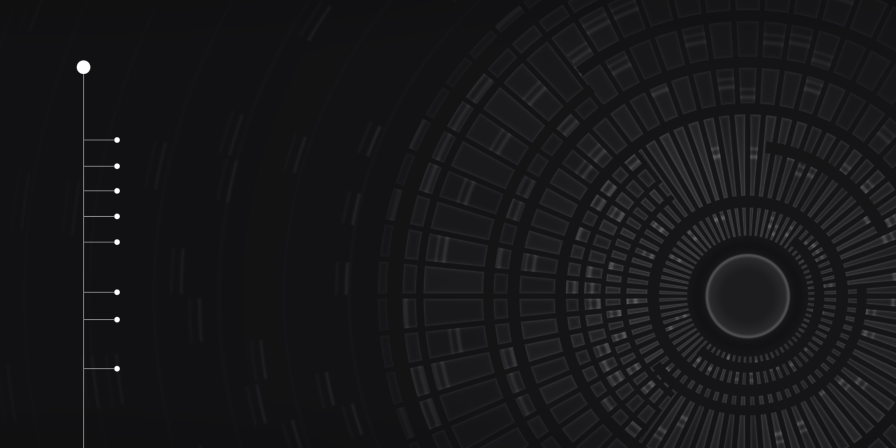
This background is drawn by a Shadertoy shader. Its source:

```glsl
// Dark radial machine of concentric segmented rings, with a white timeline at left.
const float TAU = 6.2831853;
const vec2 HUB = vec2(1.669, 0.339);
const vec3 NIGHT = vec3(0.066, 0.066, 0.073);
const vec3 STEEL = vec3(0.98, 0.98, 1.0);

float hash(vec2 p) {
    p = fract(p * vec2(0.1031, 0.1137));
    p += dot(p, p.yx + 33.33);
    return fract((p.x + p.y) * p.x * 91.7);
}

float noise(vec2 p) {
    vec2 i = floor(p), f = fract(p);
    f = f * f * (3.0 - 2.0 * f);
    return mix(mix(hash(i), hash(i + vec2(1, 0)), f.x),
               mix(hash(i + vec2(0, 1)), hash(i + vec2(1, 1)), f.x), f.y);
}

float boxDist(vec2 p, vec2 halfSize) {
    vec2 d = abs(p) - halfSize;
    return length(max(d, 0.0)) + min(max(d.x, d.y), 0.0);
}

float cover(float d, float aa) { return smoothstep(aa, -aa, d); }

// Soft bar of constant radius
float slat(float radius, float at, float width) {
    float x = (radius - at) / width;
    return exp(-x * x);
}

// Ring of outlined cells; polar = (radius, angle)
float cellRing(vec2 polar, float inner, float outer, float count, float aa) {
    float turn = polar.y / TAU * count;
    vec2 key = vec2(floor(turn) + 71.0, floor(inner * 900.0));
    float pitch = TAU * polar.x / count, depth = outer - inner;
    vec2 local = vec2(polar.x - 0.5 * (inner + outer), (fract(turn) - 0.5) * pitch);
    float d = boxDist(local, vec2(0.5 * depth, 0.5 * pitch - min(0.0055, 0.24 * pitch)));
    float rim = exp(-abs(d + 0.002) / 0.003);
    float at = inner + depth * (0.15 + 0.7 * hash(key));
    float bars = slat(polar.x, at, 0.005) + 0.7 * slat(polar.x, at + 0.018, 0.004);
    bars *= step(0.62, hash(key + 17.0));
    return cover(d, aa) * (0.12 + 0.13 * hash(key + 5.0) + 0.4 * rim + 0.65 * bars);
}

// Band that covers part of a circle, centred on one direction
float arcBand(vec2 polar, float radius, float halfWidth, float facing, float span, float aa) {
    float turn = abs(mod(polar.y - facing + 0.5 * TAU, TAU) - 0.5 * TAU);
    return cover(max(abs(polar.x - radius) - halfWidth, (turn - span) * polar.x), aa);
}

// All ring cells: inner, outer, side (-1 left, 1 right, 0 whole)
float machine(vec2 polar, float aa) {
    vec3 rings[13] = vec3[13](
        vec3(0.135, 0.198, 0), vec3(0.224, 0.406, 1), vec3(0.224, 0.271, -1),
        vec3(0.284, 0.318, -1), vec3(0.328, 0.365, -1), vec3(0.378, 0.406, -1),
        vec3(0.430, 0.510, 0), vec3(0.534, 0.614, 1), vec3(0.536, 0.568, -1),
        vec3(0.590, 0.724, -1), vec3(0.638, 0.724, 1), vec3(0.740, 0.771, 0),
        vec3(0.805, 0.826, 0));
    float side = cos(polar.y) < -0.6 ? -1.0 : 1.0;
    float light = 0.0;
    for (int i = 0; i < 13; i++) {
        vec3 ring = rings[i];
        if (ring.z * side < 0.0) continue;
        float count = ring.x < 0.3 ? 72.0 : 62.0;
        float gain = mix(0.24, 0.12, smoothstep(0.2, 0.55, ring.x));
        gain *= 1.0 - 0.5 * smoothstep(0.7, 0.82, ring.x);
        light += gain * cellRing(polar, ring.x, ring.y, count, aa);
    }
    // Dark partial arcs that cut the spokes
    light *= 1.0 - arcBand(polar, 0.335, 0.013, 0.95, 0.5, aa);
    light *= 1.0 - arcBand(polar, 0.255, 0.011, -1.2, 1.3, aa);
    return light * (1.0 - arcBand(polar, 0.160, 0.011, -0.7, 1.6, aa));
}

// Faint outer arcs with scattered bars
float outerArcs(vec2 polar) {
    float light = 0.0, turn = polar.y / TAU * 72.0;
    float ends = smoothstep(0.5, 0.42, abs(fract(turn) - 0.5));
    for (float n = 0.0; n < 7.0; n++) {
        float radius = 0.89 + 0.145 * n, fade = exp(-0.38 * n);
        vec2 key = vec2(floor(turn) + 90.0, n + 3.0);
        light += 0.006 * slat(polar.x, radius, 0.004) * (1.0 + fade);
        float at = radius + 0.1 * hash(key);
        float bar = slat(polar.x, at, 0.004) + 0.4 * slat(polar.x, at + 0.022, 0.004);
        light += bar * ends * step(0.72, hash(key + 29.0)) * (0.01 + 0.05 * fade);
    }
    return light;
}

// Stem with a large top dot and short dotted branches
float timeline(vec2 p, float aa) {
    float rows[8] = float[8](0.6875, 0.629, 0.574, 0.517, 0.4596, 0.3477, 0.2865, 0.177);
    float lines = boxDist(p - vec2(0.1868, 0.42), vec2(0.0006, 0.43));
    float dots = length(p - vec2(0.1865, 0.850)) - 0.0152;
    for (int i = 0; i < 8; i++) {
        lines = min(lines, boxDist(p - vec2(0.224, rows[i]), vec2(0.037, 0.0006)));
        dots = min(dots, length(p - vec2(0.2613, rows[i])) - 0.0062);
    }
    return max(0.75 * cover(lines, aa), cover(dots, aa));
}

void mainImage(out vec4 fragColor, in vec2 fragCoord) {
    vec2 p = fragCoord / iResolution.y, q = p - HUB;
    float aa = 0.8 / iResolution.y;
    vec2 polar = vec2(length(q), atan(q.y, q.x));
    // Rings, dimmed unevenly and toward the upper right
    float shade = 0.75 + 0.4 * noise(p * 5.0);
    shade *= 1.0 - 0.4 * smoothstep(0.2, 0.8, q.x + q.y);
    float light = 0.018 * exp(-1.5 * polar.x * polar.x);
    light += shade * (machine(polar, aa) + outerArcs(polar));
    // Hub disc with a glowing rim
    light += cover(polar.x - 0.094, aa) * (0.025 + 0.06 * smoothstep(0.05, 0.094, polar.x));
    light += 0.14 * slat(polar.x, 0.091, 0.004) - 0.015 * slat(polar.x, 0.114, 0.012);
    vec3 color = NIGHT + STEEL * light;
    color *= 1.0 - 0.08 * smoothstep(0.75, 1.0, abs(p.y - 0.5) * 2.0);
    fragColor = vec4(mix(color, vec3(1.0), timeline(p, aa)), 1.0);
}
```
